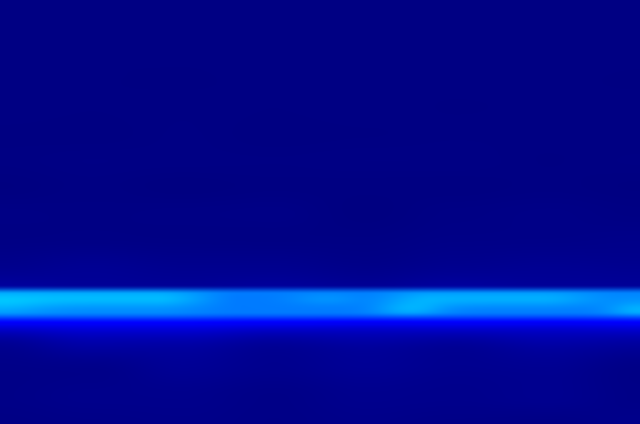
This background is drawn by a WebGL 1 fragment shader. Its source:

```glsl
precision highp float;
// Glowing cyan-blue horizontal band on deep navy, coloured like a heat map.

#define BAND_TOP 0.3285
#define BAND_BOTTOM 0.235
#define TOP_SOFTNESS 0.022
#define BOTTOM_SOFTNESS 0.030
#define SKIRT_FADE 0.030
#define HAZE_FADE 0.060
#define CORE_GREEN 0.48
#define STREAK_HEIGHT 0.296
#define GRAIN 0.010

uniform vec2 u_resolution;

float hash(vec2 p) {
  return fract(sin(dot(p, vec2(127.1, 311.7))) * 43758.5453);
}

float noise(vec2 p) {
  vec2 cell = floor(p);
  vec2 f = fract(p);
  f = f * f * (3.0 - 2.0 * f);
  float low = mix(hash(cell), hash(cell + vec2(1.0, 0.0)), f.x);
  float high = mix(hash(cell + vec2(0.0, 1.0)), hash(cell + vec2(1.0, 1.0)), f.x);
  return mix(low, high, f.y);
}

// Soft elliptical spot
float spot(vec2 p, vec2 centre, vec2 radius) {
  vec2 d = (p - centre) / radius;
  return exp(-dot(d, d));
}

// Cold end of a heat map: navy, blue, then cyan
vec3 heatColour(float level) {
  return vec3(0.0, clamp(4.0 * level - 0.5, 0.0, 1.0), clamp(0.5 + 4.0 * level, 0.0, 1.0));
}

// Brightness inside the band, as a green value
float coreGreen(vec2 p) {
  float left = 1.0 - smoothstep(0.24, 0.38, p.x);
  float right = smoothstep(0.55, 0.68, p.x) * (1.0 - 0.7 * smoothstep(0.84, 0.97, p.x));
  float streak = exp(-pow((p.y - STREAK_HEIGHT) / 0.020, 2.0));
  float green = CORE_GREEN + 0.05 * left + 0.20 * streak * max(left, right);
  green += 0.09 * spot(p, vec2(0.51, 0.295), vec2(0.06, 0.016));
  green += 0.18 * spot(p, vec2(0.64, 0.270), vec2(0.055, 0.018));
  green += 0.20 * spot(p, vec2(1.00, 0.269), vec2(0.05, 0.018));
  green += 0.10 * spot(p, vec2(0.00, 0.275), vec2(0.07, 0.022));
  return green;
}

void main() {
  vec2 uv = gl_FragCoord.xy / u_resolution;
  float ripple = noise(uv * vec2(7.0, 16.0)) - 0.5;

  // Faint haze above the band
  float haze = 0.003 + 0.022 * exp(-max(uv.y - BAND_TOP, 0.0) / HAZE_FADE);
  haze += GRAIN * ripple * smoothstep(0.9, 0.3, uv.y);
  vec3 above = heatColour(max(haze, 0.0));

  // Blue skirt fading below the band
  float depth = max(BAND_BOTTOM - uv.y, 0.0);
  float skirt = 0.010 + 0.105 * exp(-depth / (SKIRT_FADE * (1.0 + 0.5 * ripple)));
  skirt += GRAIN * ripple;

  // Bright core, melting into the skirt
  float core = 0.125 + 0.25 * coreGreen(uv);
  float rise = smoothstep(BAND_BOTTOM, BAND_BOTTOM + BOTTOM_SOFTNESS, uv.y);
  vec3 band = heatColour(mix(skirt, core, rise));

  float topEdge = smoothstep(BAND_TOP - TOP_SOFTNESS, BAND_TOP, uv.y);
  gl_FragColor = vec4(mix(band, above, topEdge), 1.0);
}
```
